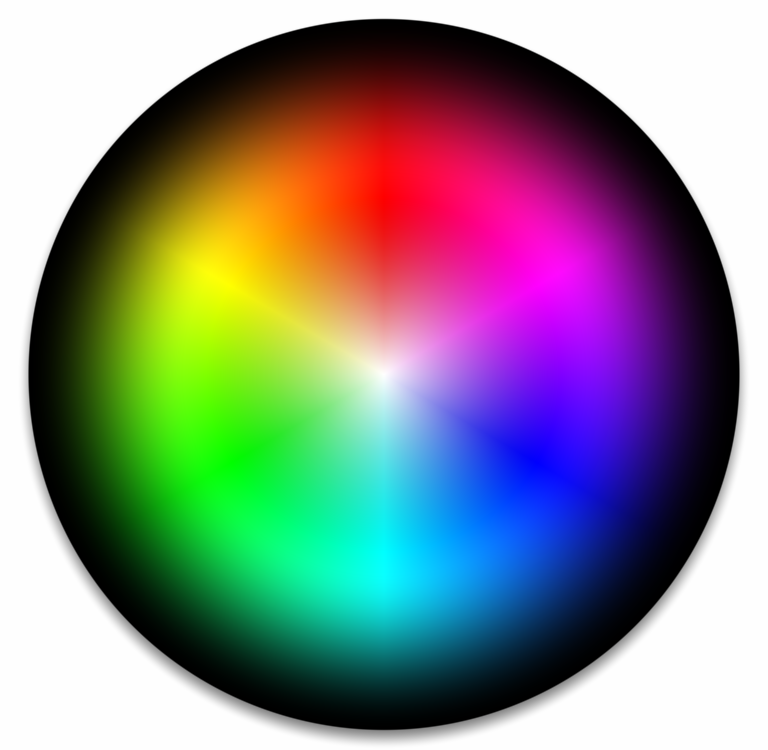
Reproduce this background procedurally as a Shadertoy shader.

```glsl
// A colour wheel disc: white core, ring of pure hues, black rim, soft drop shadow.
#define CENTER vec2(0.0, 0.0007)
#define RADIUS 0.474
#define PURE_RING 0.5
#define CORE_FALLOFF 1.6
#define CORE_DULLING 0.10
#define RIM_FADE 0.89
#define RIM_GRAY 0.09
#define SHADOW_DROP 0.011
#define SHADOW_BLUR 0.015
#define SHADOW_ALPHA 0.5
#define PAPER vec3(0.996)

const float TAU = 6.2831853;

// Fully saturated colour for a hue in turns
vec3 pureHue(float hue) {
    vec3 ramp = abs(fract(hue + vec3(0.0, 2.0, 1.0) / 3.0) * 6.0 - 3.0);
    return clamp(ramp - 1.0, 0.0, 1.0);
}

// Colour of the disc, with radius running from 0 at the core to 1 at the rim
vec3 wheelColor(vec2 p, float radius) {
    // Red points up and the hue runs counterclockwise
    float hue = atan(-p.x, p.y + 1e-6) / TAU;
    float inner = clamp(radius / PURE_RING, 0.0, 1.0);
    float outer = clamp((1.0 - radius) / (1.0 - PURE_RING), 0.0, 1.0);

    // Lowest and highest channel on each side of the pure ring
    float coreLow = pow(1.0 - inner, CORE_FALLOFF);
    float coreHigh = 1.0 - CORE_DULLING * 4.0 * inner * (1.0 - inner);
    float rimLow = RIM_GRAY * 4.0 * outer * outer * (1.0 - outer);
    float rimHigh = smoothstep(0.0, RIM_FADE, outer);

    float low = radius < PURE_RING ? coreLow : rimLow;
    float high = radius < PURE_RING ? coreHigh : rimHigh;
    return mix(vec3(low), vec3(high), pureHue(hue));
}

void mainImage(out vec4 fragColor, in vec2 fragCoord) {
    vec2 p = (fragCoord - 0.5 * iResolution.xy) / iResolution.y - CENTER;
    float pixel = 1.0 / iResolution.y;
    float dist = length(p);

    // Drop shadow
    float shadowDist = length(p + vec2(0.0, SHADOW_DROP)) - RADIUS;
    float shadow = 1.0 - smoothstep(-SHADOW_BLUR, SHADOW_BLUR, shadowDist);
    vec3 color = PAPER * (1.0 - SHADOW_ALPHA * shadow);

    // Disc with a smoothed edge
    float disc = 1.0 - smoothstep(-pixel, pixel, dist - RADIUS);
    color = mix(color, wheelColor(p, dist / RADIUS), disc);

    fragColor = vec4(color, 1.0);
}
```
